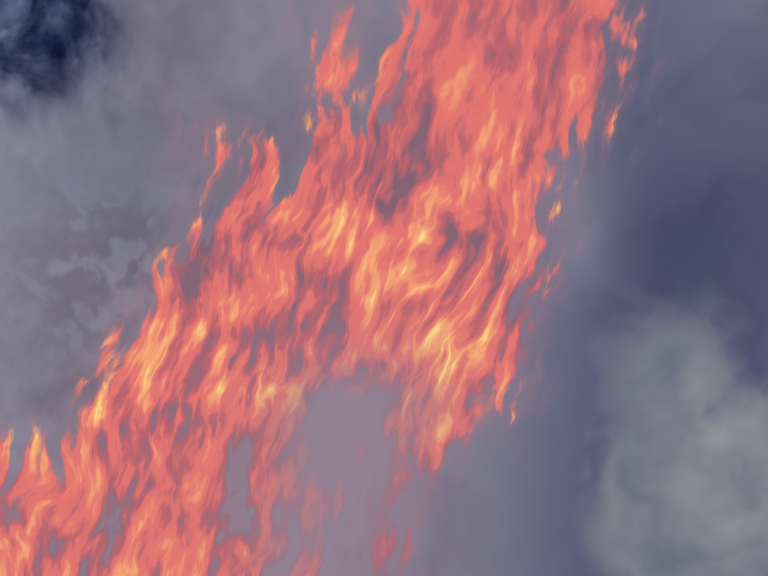
Reproduce this texture procedurally as a Shadertoy shader.

```glsl
// A hillside wildfire: a slanted band of flame between layers of drifting smoke.
// Two height-sampled edges bound the fire; leaning, stretched noise gives tongues
// and strands, a heat ramp colours them, and soft blobs place smoke and hot cores.

// Horizontal fire limits at eleven equal steps from bottom to top
const float LEFT_EDGE[11] = float[11](-.08, -.05, .03, .14, .19, .25, .33, .45, .66, .70, .71);
const float RIGHT_EDGE[11] = float[11](.68, .70, .77, .86, .90, .94, .94, .95, 1.04, 1.08, 1.09);

const float LEAN = 0.24;            // sideways drift of flames per unit height
const float TONGUE_HEIGHT = 0.24;   // raggedness of the fire outline
const float FRAY = 0.13;            // fine break-up of the fire outline
const float CONTRAST = 2.3;         // strength of the strands
const float STREAK_GAIN = 0.40;     // thin bright filaments in hot cores
const vec2 COARSE = vec2(19., 7.);
const vec2 FINE = vec2(56., 19.);

const vec3 SMOKE = vec3(.48, .47, .54);
const vec3 BLUE_SMOKE = vec3(.50, .53, .60);
const vec3 SLATE = vec3(.31, .32, .43);
const vec3 NAVY = vec3(.20, .23, .35);
const vec3 RUBBLE = vec3(.37, .35, .41);
const vec3 PLUME_SHADE = vec3(.42, .45, .51);
const vec3 PLUME_LIGHT = vec3(.62, .63, .62);
const vec3 HAZE = vec3(.62, .47, .53);
const vec3 VEIL = vec3(.57, .51, .58);
const vec3 CHAR = vec3(.49, .36, .43);
const vec3 BRICK = vec3(.73, .39, .43);
const vec3 CORAL = vec3(.90, .46, .44);
const vec3 ORANGE = vec3(.97, .64, .46);
const vec3 YELLOW = vec3(1., .86, .50);

float hash(vec2 p) {
    vec3 h = fract(vec3(p.xyx) * .1031);
    h += dot(h, h.yzx + 33.33);
    return fract((h.x + h.y) * h.z);
}

float noise(vec2 p) {
    vec2 i = floor(p), f = fract(p);
    f = f * f * (3. - 2. * f);
    return mix(mix(hash(i), hash(i + vec2(1, 0)), f.x),
               mix(hash(i + vec2(0, 1)), hash(i + vec2(1, 1)), f.x), f.y);
}

float fbm(vec2 p) {
    float sum = 0., amp = .533;
    for (int i = 0; i < 4; i++) {
        sum += amp * noise(p);
        p = mat2(.96, .28, -.28, .96) * p * 2.03 + 17.3;
        amp *= .5;
    }
    return sum;
}

// Soft elliptical spot
float blob(vec2 p, vec2 centre, vec2 radius) {
    vec2 d = (p - centre) / radius;
    return exp(-dot(d, d));
}

// Positive inside the fire, negative outside
float fireDistance(vec2 p) {
    float t = clamp(p.y, 0., 1.) * 10.;
    int i = min(int(t), 9);
    float k = t - float(i);
    float left = mix(LEFT_EDGE[i], LEFT_EDGE[i + 1], k);
    float right = mix(RIGHT_EDGE[i], RIGHT_EDGE[i + 1], k);
    float band = min(p.x - left, right - p.x);
    vec2 spire = p - vec2(.575, .79);
    spire.x -= .16 * spire.y;
    float ember = .014 - length((p - vec2(.348, .74)) * vec2(1., .7));
    return max(max(band, .033 - length(spire * vec2(1., .26))), ember);
}

vec3 background(vec2 p, vec2 warp) {
    float cloud = fbm(p * 4. + warp);
    float grain = fbm(p * vec2(30., 24.) + warp * 2.);
    float toRight = smoothstep(.76, 1.12, p.x - .08 * p.y + .25 * (cloud - .5));
    vec3 col = mix(SMOKE, SLATE, toRight);
    col = mix(col, BLUE_SMOKE, .6 * blob(p, vec2(.08, .69), vec2(.24, .13)));
    col = mix(col, RUBBLE, blob(p, vec2(.17, .51), vec2(.2, .17)) * smoothstep(.3, .65, grain));
    col = mix(col, NAVY, .8 * blob(p, vec2(1.19, .57), vec2(.16, .15)) * cloud);
    col = mix(col, SMOKE, .5 * blob(p, vec2(1.33, 1.), vec2(.2, .2)));
    col = mix(col, SMOKE, .7 * blob(p, vec2(1., .64), vec2(.08, .13)));
    float woods = blob(p, vec2(.05, .96), vec2(.18, .15));
    col = mix(col, NAVY + .4 * (grain - .5), smoothstep(.15, .85, woods + .5 * (cloud - .5)));
    col += .2 * (cloud - .5) + .12 * (grain - .5) * (1. - toRight) * smoothstep(.5, .1, p.x);

    // Pale billowing plume, lower right
    float billow = fbm(p * 7. + 31.);
    float puffs = fbm(p * 19. + warp * 2.);
    float edge = min(length(p - vec2(1.175, .34)) - .11, length(p - vec2(1.2, .1)) - .2);
    edge = min(edge, length(p - vec2(1.31, .12)) - .22);
    edge += .16 * (billow - .5) + .09 * (puffs - .5);
    float light = .3 + .4 * blob(p, vec2(1.24, .2), vec2(.15, .18)) + 1.1 * (billow - .5) + .6 * (puffs - .5);
    vec3 plume = mix(PLUME_SHADE, PLUME_LIGHT, clamp(light, 0., 1.));
    return mix(col, plume, .93 * smoothstep(.05, -.07, edge));
}

vec3 heatRamp(float h) {
    vec3 col = mix(CHAR, BRICK, smoothstep(.1, .38, h));
    col = mix(col, CORAL, smoothstep(.36, .62, h));
    col = mix(col, ORANGE, smoothstep(.66, .95, h));
    return mix(col, YELLOW, smoothstep(.92, 1.2, h));
}

void mainImage(out vec4 fragColor, in vec2 fragCoord) {
    vec2 p = fragCoord / iResolution.y;
    vec2 warp = vec2(fbm(p * 7.), fbm(p * 7. + 19.)) - .5;
    vec3 col = background(p, warp);

    // Strands in leaning flame space, fanning out over the hot core
    float fan = LEAN + .3 * blob(p, vec2(.8, .45), vec2(.14, .2));
    vec2 flow = vec2(p.x - fan * (p.y - .4), p.y) + .07 * warp;
    float fine = fbm(flow * FINE + 41.);
    float strands = .52 * fbm(flow * COARSE) + .48 * fine;
    float streak = pow(1. - abs(2. * noise(flow * vec2(60., 11.) + 7.) - 1.), 3.);

    // Ragged outline, tongues reaching upward
    float lift = TONGUE_HEIGHT * (fbm(flow * vec2(22., 5.) + 5.) - .5);
    float inside = fireDistance(p + vec2(0., lift) + .06 * warp) + FRAY * (fine - .5);

    // Smoke in front, hot cores and charred hollows
    float veil = blob(p, vec2(.62, .25), vec2(.13, .12)) + .85 * blob(p, vec2(.56, .06), vec2(.11, .13));
    float core = blob(p, vec2(.78, .49), vec2(.09, .14)) + .5 * blob(p, vec2(.62, .57), vec2(.12, .09))
               + .6 * blob(p, vec2(.43, .35), vec2(.13, .07)) + .6 * blob(p, vec2(.27, .31), vec2(.06, .08))
               + .5 * blob(p, vec2(.76, .35), vec2(.06, .04));
    float hollow = blob(p, vec2(.885, .51), vec2(.035, .055)) + .8 * blob(p, vec2(.8, .35), vec2(.03, .025))
                 + .7 * blob(p, vec2(.42, .21), vec2(.08, .06)) + .6 * blob(p, vec2(.33, .12), vec2(.07, .07));
    float calm = smoothstep(.65, .9, p.y);
    float heat = .44 + .09 * calm + CONTRAST * (1. - .4 * calm) * (strands - .5);
    heat += .26 * core - .28 * hollow - .25 * veil;
    heat += STREAK_GAIN * (streak - .25) * (.2 + core);

    // Haze, fire, then drifting veil
    col = mix(col, HAZE, .55 * smoothstep(-.1, .04, inside));
    float gaps = mix(smoothstep(.08, .42, heat), 1., .75 * smoothstep(.15, .6, p.y));
    col = mix(col, heatRamp(heat), .96 * smoothstep(-.016, .024, inside) * gaps);
    veil *= .8 + 1.5 * (fbm(p * 9. + 3.) - .5) - .9 * (strands - .5);
    col = mix(col, VEIL, clamp(veil, 0., .92));
    fragColor = vec4(clamp(col, 0., 1.), 1.);
}
```
